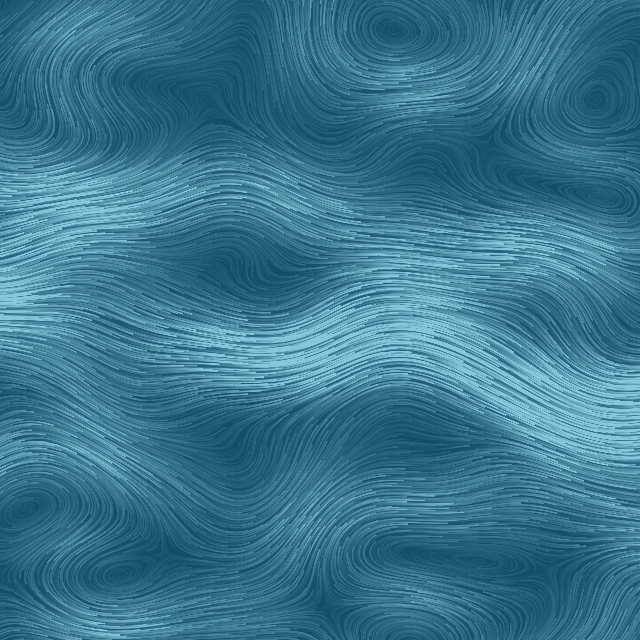
Give the GLSL for this background, as a three.js fragment shader.

```glsl
// Fine light streaks drifting along a swirling teal current.
varying vec2 vUv;

float hash(vec2 p) {
  vec3 q = fract(vec3(p.xyx) * 0.1031);
  q += dot(q, q.yzx + 33.33);
  return fract((q.x + q.y) * q.z);
}

// Divergence-free current: a mean drift plus waves turned to many angles.
vec2 current(vec2 p) {
  vec2 velocity = vec2(0.75, 0.0);
  for (int i = 0; i < 7; i++) {
    float n = float(i);
    float angle = 1.2 + 2.4 * n;
    vec2 wave = vec2(0.65 * cos(angle), sin(angle));
    float phase = 1.7 + 4.1 * n * n;
    velocity += (0.62 - 0.06 * n) * vec2(wave.y, -wave.x)
              * cos((8.0 + 5.0 * n) * dot(wave, p) + phase);
  }
  return velocity;
}

// Brightest trail over a point, found by following the current to trail heads.
float trails(vec2 p, float speedHere) {
  const float cellSize = 0.0112;
  const float stride = 0.002;
  float brightest = 0.0;
  for (int i = 0; i < 80; i++) {
    vec2 velocity = current(p);
    float speed = max(length(velocity), 0.001);
    vec2 heading = velocity / speed;

    // One head per cell; columns are shifted so that no rows line up.
    vec2 grid = p / cellSize + 40.0;
    grid.y += hash(vec2(floor(grid.x), 7.0));
    vec2 id = floor(grid);
    vec2 head = 0.5 + 0.6 * (vec2(hash(id), hash(id + 31.0)) - 0.5);
    vec2 offset = (head - fract(grid)) * cellSize;

    // The speed ratio keeps trails equally wide where the flow narrows.
    float along = dot(offset, heading);
    float across = abs(offset.x * heading.y - offset.y * heading.x);
    across *= clamp(speed / max(speedHere, 0.001), 0.6, 1.8);
    float line = 1.0 - smoothstep(0.0006, 0.0018, across);

    float trailLength = 0.05 + 0.11 * hash(id + 57.0);
    float age = (float(i) * stride + along) / trailLength;
    float fade = pow(clamp(1.0 - age, 0.0, 1.0), 0.7);
    float strength = 0.25 + 0.75 * hash(id + 83.0);
    if (abs(along) < 0.6 * stride) {
      brightest = max(brightest, strength * fade * line);
    }
    p += heading * stride;
  }
  return brightest;
}

void main() {
  // Fast water is pale and glows between the streaks, slow water stays deep.
  float speed = length(current(vUv));
  float pace = 0.15 + 1.2 * pow(min(speed / 1.6, 1.2), 1.3);
  float tone = 0.12 * pace * pace + 0.95 * pace * trails(vUv, speed);
  vec3 deep = vec3(0.07, 0.305, 0.405);
  vec3 pale = vec3(0.49, 0.74, 0.83);
  gl_FragColor = vec4(mix(deep, pale, min(tone, 1.1)), 1.0);
}
```
